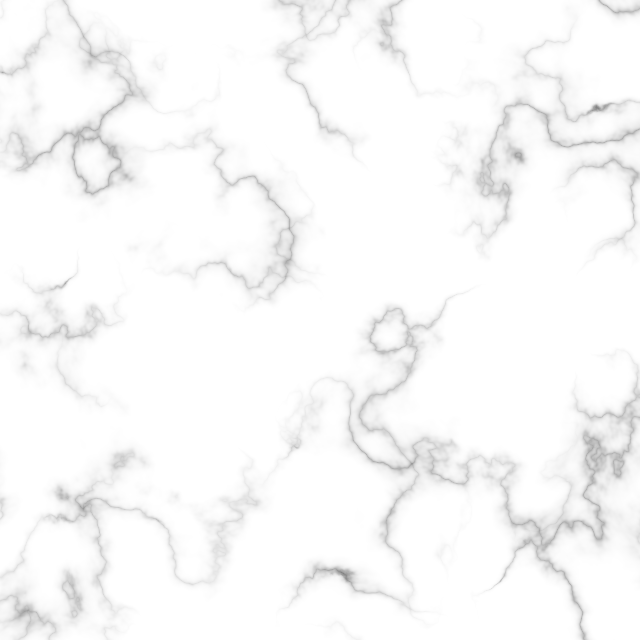
Give the GLSL for this texture, as a three.js fragment shader.

```glsl
// White marble with broken, ragged grey veins, soft haze and a few dark mineral spots.
varying vec2 vUv;

#define VEIN_SCALE 4.0
#define ROUGHNESS 0.46
#define CORE_WIDTH 0.025
#define HAZE_WIDTH 0.085
#define CORE_INK 0.20
#define HAZE_INK 0.12
#define WHITE_CUT 0.012
#define PATCH_SCALE 3.2
#define SPOT_SCALE 8.5
#define SPOT_INK 0.42

const mat2 OCTAVE_TURN = mat2(0.8, 0.6, -0.6, 0.8);

float hash(vec2 p) {
  return fract(sin(dot(p, vec2(127.1, 311.7))) * 43758.5453);
}

// Slope of one lattice corner, measured at offset f from it
float corner(vec2 cell, vec2 f) {
  float angle = 6.28318 * hash(cell);
  return dot(vec2(cos(angle), sin(angle)), f);
}

// Signed gradient noise
float noise(vec2 p) {
  vec2 i = floor(p);
  vec2 f = fract(p);
  vec2 u = f * f * f * (f * (f * 6.0 - 15.0) + 10.0);
  vec2 e = vec2(1.0, 0.0);
  float low = mix(corner(i, f), corner(i + e.xy, f - e.xy), u.x);
  float high = mix(corner(i + e.yx, f - e.yx), corner(i + e.xx, f - e.xx), u.x);
  return mix(low, high, u.y);
}

// Layered noise, each octave turned to hide the lattice
float fbm(vec2 p) {
  float sum = 0.0;
  float gain = 1.0;
  for (int k = 0; k < 6; k++) {
    sum += gain * noise(p);
    p = OCTAVE_TURN * p * 2.03 + vec2(17.3, 9.1);
    gain *= ROUGHNESS;
  }
  return sum;
}

// Veins follow the zero line of the noise and fade out in patches
float veinInk(vec2 p, vec2 seed) {
  float d = abs(fbm(p * VEIN_SCALE + seed));
  float patches = noise(p * PATCH_SCALE + seed.yx + 5.7);
  float strength = smoothstep(-0.22, 0.38, patches);
  float core = CORE_INK * exp(-d / CORE_WIDTH);
  float haze = HAZE_INK * exp(-d / HAZE_WIDTH);
  return strength * (core + haze);
}

// Sparse dark clumps with fine curled lines inside
float spotInk(vec2 p) {
  float clump = smoothstep(0.28, 0.72, fbm(p * SPOT_SCALE + 41.6));
  float curl = exp(-abs(fbm(p * SPOT_SCALE * 3.0 + 73.2)) / 0.12);
  return SPOT_INK * clump * (0.45 + 0.55 * curl);
}

void main() {
  // Slight bend so that the veins wander
  vec2 bend = vec2(noise(vUv * 6.0 + 3.4), noise(vUv * 6.0 + 28.9));
  vec2 p = vUv + 0.03 * bend;

  float veins = veinInk(p, vec2(11.3, 47.8)) + 0.85 * veinInk(p, vec2(63.5, 22.1));
  float nearVein = smoothstep(0.03, 0.14, veins);
  float ink = max(veins - WHITE_CUT, 0.0) + spotInk(p) * nearVein;

  gl_FragColor = vec4(vec3(1.0 - min(ink, 0.65)), 1.0);
}
```
